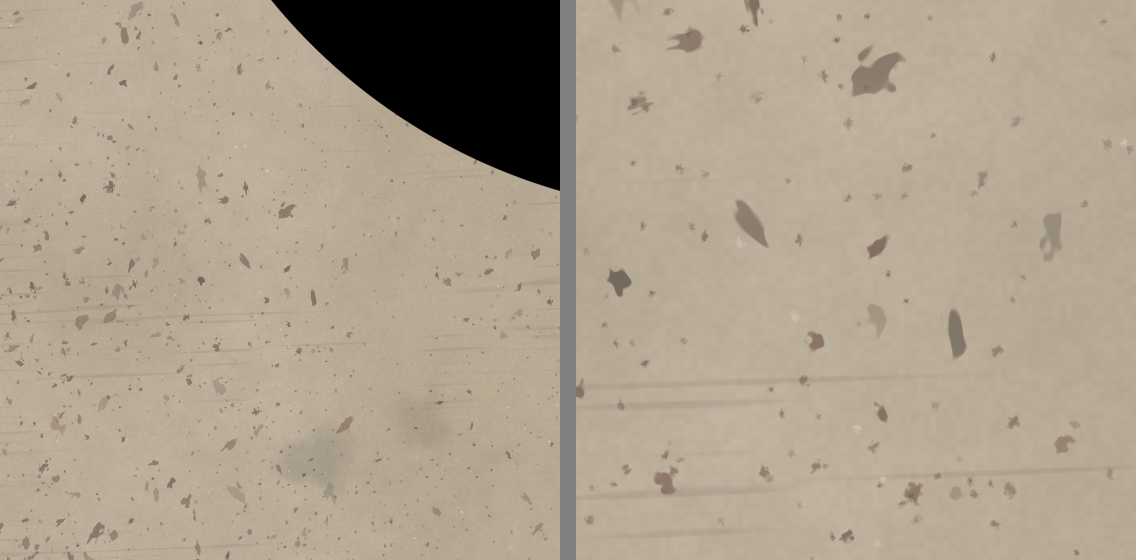
Left: the whole. Right: its middle third, enlarged.
Write a three.js fragment shader that draws this texture.

```glsl
// Weathered beige stone slab with a large round black cutout at the upper right.
// Layered noise tints the stone; jittered cells scatter pits, flecks and pale grains,
// and stretched noise adds faint, nearly level scratches.
varying vec2 vUv;

const vec3 STONE_LIGHT = vec3(0.75, 0.70, 0.625);
const vec3 STONE_DARK = vec3(0.68, 0.63, 0.55);
const vec3 STONE_WARM = vec3(0.73, 0.67, 0.575);
const vec3 SMUDGE_GREY = vec3(0.57, 0.53, 0.47);
const vec3 PIT_BROWN = vec3(0.46, 0.36, 0.31);
const vec3 PIT_GREY = vec3(0.36, 0.33, 0.29);
const vec3 GRAIN_PALE = vec3(0.86, 0.83, 0.78);
const vec2 CUTOUT_CENTRE = vec2(1.287, 1.654);
const float CUTOUT_RADIUS = 1.0355;
const float EDGE = 0.0014;

float hash(vec2 p) {
  vec3 q = fract(vec3(p.xyx) * 0.1031);
  q += dot(q, q.yzx + 33.33);
  return fract((q.x + q.y) * q.z);
}

vec2 hash2(vec2 p) {
  return vec2(hash(p + 17.3), hash(p + 71.9));
}

float noise(vec2 p) {
  vec2 i = floor(p);
  vec2 f = fract(p);
  f = f * f * (3.0 - 2.0 * f);
  float low = mix(hash(i), hash(i + vec2(1.0, 0.0)), f.x);
  float high = mix(hash(i + vec2(0.0, 1.0)), hash(i + vec2(1.0, 1.0)), f.x);
  return mix(low, high, f.y);
}

float fbm(vec2 p) {
  float sum = 0.0;
  float weight = 0.5;
  for (int i = 0; i < 5; i++) {
    sum += weight * noise(p);
    p = p * 2.03 + 19.7;
    weight *= 0.5;
  }
  return sum;
}

// Chance of a speck at a place: clumped, rarer near the top, optionally denser at left.
float speckChance(vec2 c, float share, float seed, float leftBias) {
  float clump = 0.3 + 1.4 * noise(c * 6.0 + seed);
  float side = 0.35 + 1.5 * (1.0 - smoothstep(0.2, 0.65, c.x));
  return share * clump * mix(1.0, side, leftBias) * mix(1.4, 0.6, c.y);
}

// Opacity of ragged, mostly steep ellipses scattered one per cell.
float specks(vec2 p, float cells, float share, float radius, float stretch, float leftBias) {
  float cover = 0.0;
  vec2 home = floor(p * cells);
  for (int y = -1; y <= 1; y++) {
    for (int x = -1; x <= 1; x++) {
      vec2 id = home + vec2(float(x), float(y)) + cells * 3.0;
      vec2 rnd = hash2(id);
      vec2 centre = (id - cells * 3.0 + rnd) / cells;
      float present = step(hash(id + 5.1), speckChance(centre, share, cells, leftBias));
      float angle = (hash(id + 9.7) - 0.65) * 2.2;
      float ca = cos(angle);
      float sa = sin(angle);
      vec2 q = mat2(ca, -sa, sa, ca) * (p - centre);
      q.y /= mix(1.0, stretch, rnd.x);
      float size = radius * mix(0.4, 1.0, rnd.y * rnd.y);
      float ragged = 1.0 + 1.5 * (noise(q / size * 1.4 + id * 7.0) - 0.5);
      float shape = 1.0 - smoothstep(-EDGE, EDGE, length(q) - size * ragged);
      float opacity = mix(0.3, 0.9, hash(id + 31.4));
      cover = max(cover, present * shape * opacity);
    }
  }
  return cover;
}

float scratches(vec2 p) {
  float level = p.y - 0.04 * p.x + 0.004 * noise(p * 7.0);
  float line = smoothstep(0.76, 0.96, noise(vec2(p.x * 5.0, level * 170.0)));
  return line * smoothstep(0.45, 0.75, noise(p * vec2(3.0, 6.0) + 40.0));
}

float smudge(vec2 p, vec2 centre, float radius) {
  float d = length(p - centre) + 0.09 * (fbm(p * 18.0) - 0.5);
  return 1.0 - smoothstep(0.3 * radius, radius, d);
}

vec3 stone(vec2 p) {
  float tone = 0.62 + 1.2 * (fbm(p * 4.0 + 3.0) - 0.48) + 0.5 * (fbm(p * 38.0) - 0.48);
  tone -= 0.18 * smoothstep(0.3, 0.9, p.x);
  vec3 colour = mix(STONE_DARK, STONE_LIGHT, clamp(tone, 0.0, 1.0));
  colour = mix(colour, STONE_WARM, 0.6 * smoothstep(0.4, 0.7, fbm(p * 7.0 + 60.0)));
  float grey = 0.45 * smudge(p, vec2(0.57, 0.18), 0.085) + 0.3 * smudge(p, vec2(0.75, 0.26), 0.07);
  colour = mix(colour, SMUDGE_GREY, grey);
  colour += 0.024 * (noise(p * 260.0) - 0.5);
  return colour * (1.0 - 0.06 * scratches(p));
}

void main() {
  vec2 p = vUv;
  vec3 colour = stone(p);

  // Pits and flecks, from broad and brown to fine and dark.
  vec3 pitColour = mix(PIT_BROWN, PIT_GREY, smoothstep(0.35, 0.75, noise(p * 14.0 + 8.0)));
  colour = mix(colour, pitColour, 0.75 * specks(p, 16.0, 0.17, 0.0105, 2.2, 0.8));
  colour = mix(colour, pitColour, 0.85 * specks(p, 34.0, 0.15, 0.0055, 2.6, 0.55));
  colour = mix(colour, pitColour, 0.8 * specks(p, 72.0, 0.15, 0.0026, 1.5, 0.0));
  colour = mix(colour, GRAIN_PALE, 0.8 * specks(p, 46.0, 0.05, 0.0022, 1.2, 0.0));

  // Round cutout.
  float outside = smoothstep(-EDGE, EDGE, distance(p, CUTOUT_CENTRE) - CUTOUT_RADIUS);
  gl_FragColor = vec4(colour * outside, 1.0);
}
```
